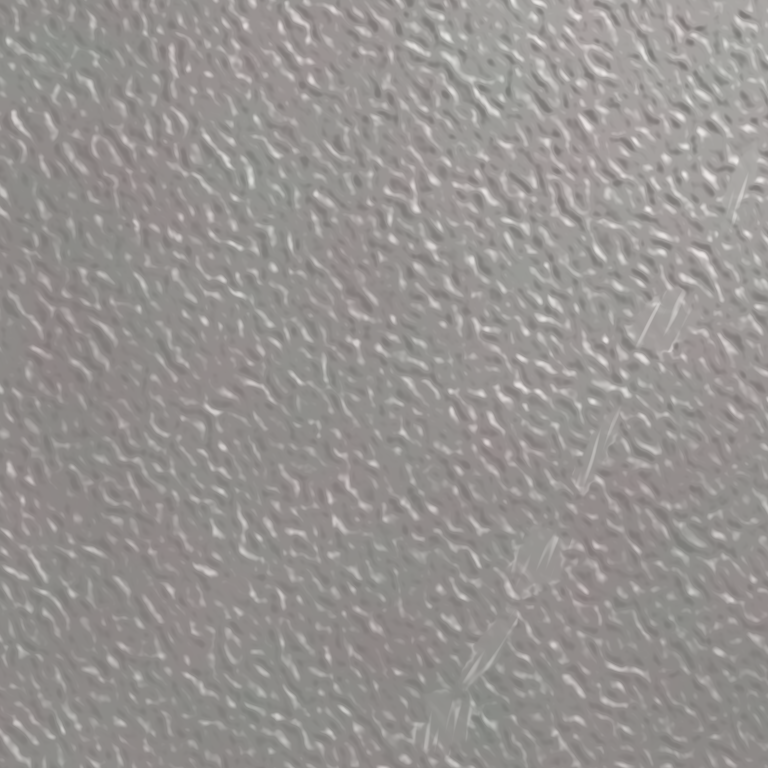
Reproduce this texture procedurally as a WebGL 2 fragment shader.

```glsl
#version 300 es
precision highp float;

#define GRAIN_DENSITY vec2(70.0, 48.0)
#define GRAIN_TILT -0.92
#define LIGHT_POSITION vec2(1.35, 1.5)
#define RELIEF_REACH 0.0044
#define BASE_COLOR vec3(0.552, 0.538, 0.53)
#define GLOW_GAIN 0.115
#define TINT_GAIN 0.022
#define SCUFF_COUNT 6
#define SCUFF_START vec2(0.58, 0.06)
#define SCUFF_END vec2(0.965, 0.76)
#define SCUFF_SAG vec2(0.034, 0.07)

uniform vec2 u_resolution;
out vec4 fragColor;

float hash(vec2 p) {
    return fract(sin(dot(p, vec2(127.1, 311.7))) * 43758.5);
}

mat2 rotation(float angle) {
    float c = cos(angle), s = sin(angle);
    return mat2(c, s, -s, c);
}

float cornerGradient(vec2 cell, vec2 offset) {
    float angle = 6.2832 * hash(cell);
    return dot(vec2(cos(angle), sin(angle)), offset);
}

float gradientNoise(vec2 p) {
    vec2 i = floor(p), f = fract(p);
    vec2 u = f * f * f * (f * (f * 6.0 - 15.0) + 10.0);
    vec2 e = vec2(0.0, 1.0);
    float low = mix(cornerGradient(i, f), cornerGradient(i + e.yx, f - e.yx), u.x);
    float high = mix(cornerGradient(i + e, f - e), cornerGradient(i + e.yy, f - e.yy), u.x);
    return mix(low, high, u.y);
}

// Pebbled surface, with grains longer along the tilted axis
float grainHeight(vec2 uv) {
    vec2 across = vec2(-sin(GRAIN_TILT), cos(GRAIN_TILT));
    vec2 along = vec2(across.y, -across.x);
    vec2 p = vec2(dot(uv, across), dot(uv, along)) * GRAIN_DENSITY;
    p += 0.45 * vec2(gradientNoise(p * 0.6 + 31.0), gradientNoise(p * 0.6 + 77.0));
    return gradientNoise(p) + 0.2 * gradientNoise(p * 2.1 + 13.0);
}

// Trail of worn patches: x = coverage, y = bright scratches
vec2 scuffs(vec2 uv) {
    float coverage = 0.0, scratches = 0.0;
    float ragged = 0.55 * gradientNoise(uv * 38.0) + 0.35 * gradientNoise(uv * 90.0);
    for (int i = 0; i < SCUFF_COUNT; i++) {
        float id = float(i);
        float t = id / float(SCUFF_COUNT - 1);
        vec2 center = mix(SCUFF_START, SCUFF_END, t) - SCUFF_SAG * 4.0 * t * (1.0 - t);
        float wide = 1.0 - mod(id, 2.0);
        vec2 radius = mix(vec2(0.015, 0.062), vec2(0.036, 0.046), wide);
        float turn = 0.45 + 0.3 * (hash(vec2(id, 4.0)) - 0.5);
        vec2 q = rotation(turn) * (uv - center);
        float d = length(q / radius) + ragged;
        float mask = 1.0 - smoothstep(0.72, 1.12, d);

        // Fine scratches follow the patch, with a broken bright rim
        vec2 s = rotation((hash(vec2(id, 9.0)) - 0.5) * 0.5) * q;
        float streak = gradientNoise(s * vec2(120.0, 15.0) + id * 17.0);
        float rim = exp(-pow((d - 0.92) / 0.13, 2.0));
        rim *= smoothstep(0.05, 0.4, gradientNoise(q * 28.0 + id * 5.0));
        float lines = mask * smoothstep(0.1, 0.5, streak) + 0.7 * rim;
        coverage = max(coverage, mask);
        scratches = max(scratches, lines);
    }
    return vec2(coverage, scratches);
}

void main() {
    vec2 uv = gl_FragCoord.xy / u_resolution;

    // Broad sheen falling off from the upper right corner
    vec2 toCorner = (uv - vec2(1.0, 1.02)) * vec2(1.0, 1.15);
    float glow = exp(-2.6 * dot(toCorner, toCorner));
    float patchy = gradientNoise(uv * 5.0 + 3.0);

    // Slope toward the light gives highlights and shadows
    vec2 reach = normalize(LIGHT_POSITION - uv) * RELIEF_REACH;
    float slope = grainHeight(uv - reach) - grainHeight(uv + reach);
    float highlight = smoothstep(0.08, 0.72, slope);
    float sparkle = smoothstep(0.5, 0.9, slope);
    float shadow = smoothstep(0.05, 0.75, -slope);

    float strength = 1.0 + 0.5 * patchy;
    float relief = highlight * (0.15 + 0.07 * glow) * strength;
    relief += sparkle * 0.09;
    relief -= shadow * (0.045 + 0.12 * glow);

    vec2 worn = scuffs(uv);
    float light = GLOW_GAIN * glow + 0.02 * patchy;
    light += relief * (1.0 - 0.85 * worn.x);
    light += 0.025 * worn.x + 0.13 * worn.y;

    // Faint pink and green mottling
    float tint = gradientNoise(uv * 7.0 + 41.0) + 0.5 * gradientNoise(uv * 23.0 + 8.0);
    vec3 color = BASE_COLOR + light;
    color += TINT_GAIN * tint * vec3(0.7, -0.6, -0.1);
    fragColor = vec4(clamp(color, 0.0, 1.0), 1.0);
}
```
